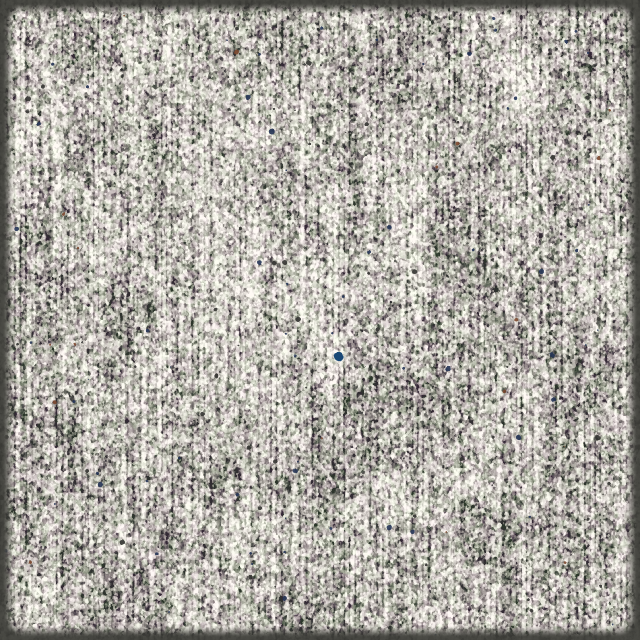
Write a WebGL 1 fragment shader that draws this texture.

```glsl
precision highp float;
// Pale brushed concrete: fine cellular grains, broken vertical grooves and soft
// stains are summed into one tone, which is mapped to warm greys. Sparse dark,
// blue and rusty pebbles lie on top, and a blurred dark border frames the slab.
uniform vec2 u_resolution;

float hash(vec2 p) {
  vec3 q = fract(p.xyx * vec3(0.1031, 0.1030, 0.0973));
  q += dot(q, q.yzx + 33.33);
  return fract((q.x + q.y) * q.z);
}

vec2 hash2(vec2 p) {
  return vec2(hash(p), hash(p + 71.7));
}

// Smooth cellular noise: random cell values blended by distance, centred on 0.
float grains(vec2 p) {
  vec2 cell = floor(p);
  float total = 0.0;
  float weights = 0.0;
  for (int y = -1; y <= 1; y++) {
    for (int x = -1; x <= 1; x++) {
      vec2 id = cell + vec2(float(x), float(y));
      vec2 offset = id + hash2(id) - p;
      float weight = exp(-8.0 * dot(offset, offset));
      total += weight * hash(id + 19.3);
      weights += weight;
    }
  }
  return total / weights - 0.5;
}

// Thin vertical grooves, drifting in spacing and fading in and out.
float grooves(vec2 p) {
  float phase = 610.0 * p.x + 1.6 * sin(47.0 * p.x) + 1.2 * sin(113.0 * p.x + 2.0)
              + 0.3 * sin(9.0 * p.y + 31.0 * p.x);
  float line = pow(0.5 + 0.5 * sin(phase), 3.0) - 0.31;
  float strength = 0.5 + grains(vec2(95.0, 16.0) * p + 40.0);
  return line * strength;
}

float concreteTone(vec2 p) {
  float tone = 0.60 * grains(vec2(190.0, 160.0) * p);
  tone += 0.52 * grains(vec2(330.0, 280.0) * p + 7.0);
  tone += 0.26 * grains(vec2(150.0, 5.0) * p + 23.0);
  tone += 0.16 * grains(vec2(11.0, 9.0) * p + 51.0);
  tone += 0.18 * grains(vec2(42.0, 36.0) * p + 83.0);
  return tone - 0.30 * grooves(p);
}

vec3 addPebbles(vec3 color, vec2 p) {
  vec2 grid = 55.0 * p;
  vec2 id = floor(grid);
  vec2 offset = fract(grid) - 0.3 - 0.4 * hash2(id + 5.0);
  float present = step(0.93, hash(id + 11.0));
  float radius = mix(0.07, 0.23, pow(hash(id + 29.0), 2.0));
  float ragged = length(offset) + 0.10 * grains(grid * 4.0);
  float kind = hash(id + 47.0);
  vec3 stone = vec3(0.20, 0.20, 0.19);
  stone = mix(stone, vec3(0.14, 0.20, 0.33), step(0.55, kind));
  stone = mix(stone, vec3(0.48, 0.28, 0.18), step(0.91, kind));
  float cover = 1.0 - smoothstep(radius - 0.05, radius + 0.05, ragged);
  color = mix(color, stone, 0.9 * present * cover);

  // One larger blue pebble near the middle.
  float blue = length(p - vec2(0.529, 0.443)) + 0.003 * grains(190.0 * p);
  return mix(color, vec3(0.10, 0.28, 0.46), 1.0 - smoothstep(0.006, 0.0085, blue));
}

void main() {
  vec2 p = gl_FragCoord.xy / u_resolution;

  // Compress the highlights so that dark pits reach further than pale grains.
  float z = clamp(concreteTone(p) / 0.195, -2.6, 2.4);
  float light = 0.725 + 0.155 * z - 0.02 * z * z;
  vec3 color = light + vec3(0.016, 0.003, -0.027) * smoothstep(0.2, 0.6, light);

  // Faint violet and green tints, strongest in the darker grains.
  float tint = grains(vec2(120.0, 105.0) * p + 131.0);
  color += tint * vec3(0.03, -0.05, 0.04) * (1.5 - light);
  color = addPebbles(color, p);

  // Blurred border with slightly rounded inner corners.
  vec2 corner = abs(p - 0.5) - 0.465;
  float edge = 0.035 - length(max(corner, 0.0)) - min(max(corner.x, corner.y), 0.0);
  vec3 border = vec3(0.27, 0.27, 0.25) * (0.78 + 0.3 * light);
  color = mix(border, color, smoothstep(0.004, 0.024, edge));

  gl_FragColor = vec4(clamp(color, 0.0, 1.0), 1.0);
}
```
